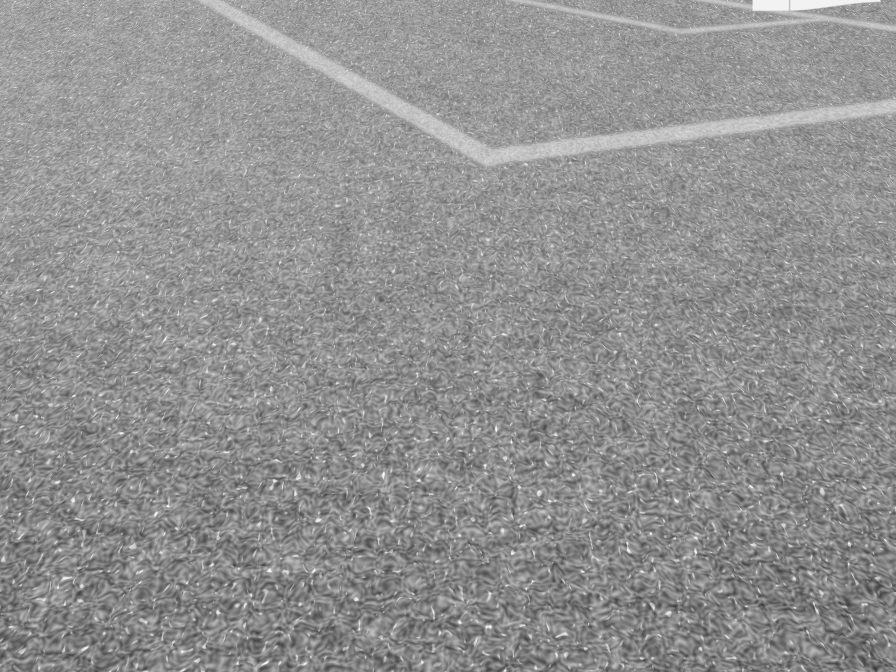
Write a Shadertoy shader that draws this texture.

```glsl
#define HORIZON 1.6
#define GRAIN_DENSITY 240.0
#define GRAIN_CONTRAST 0.25
#define CLUMP_CONTRAST 0.11
#define FLECK_GAIN 0.30
#define PAINT_GREY 0.78
#define EDGE_WEAR 0.005
#define TURF_FAR 0.595
#define TURF_NEAR 0.515

vec2 hashGradient(vec2 cell) {
    vec3 q = fract(vec3(cell.xyx) * vec3(0.1031, 0.1030, 0.0973));
    q += dot(q, q.yzx + 33.33);
    float angle = 6.2832 * fract((q.x + q.y) * q.z);
    return vec2(cos(angle), sin(angle));
}

float gradientNoise(vec2 p) {
    vec2 cell = floor(p), f = fract(p);
    vec2 w = f * f * f * (f * (f * 6.0 - 15.0) + 10.0);
    float a = dot(hashGradient(cell), f);
    float b = dot(hashGradient(cell + vec2(1, 0)), f - vec2(1, 0));
    float c = dot(hashGradient(cell + vec2(0, 1)), f - vec2(0, 1));
    float d = dot(hashGradient(cell + vec2(1, 1)), f - vec2(1, 1));
    return mix(mix(a, b, w.x), mix(c, d, w.x), w.y);
}

// Signed distance to a stripe whose half width changes from wa to wb
float stripe(vec2 p, vec2 a, vec2 b, float wa, float wb) {
    vec2 ab = b - a;
    float t = clamp(dot(p - a, ab) / dot(ab, ab), 0.0, 1.0);
    return length(p - a - ab * t) - mix(wa, wb, t);
}

float coverage(float d, float soft) {
    return 1.0 - smoothstep(-soft, soft, d);
}

void mainImage(out vec4 fragColor, in vec2 fragCoord) {
    vec2 p = fragCoord / iResolution.y;
    float pixel = 1.0 / iResolution.y;

    // Ground coordinates: the grain shrinks toward the horizon
    float nearness = HORIZON - p.y;
    vec2 ground = vec2((p.x - 0.667) / nearness, -log(nearness)) + 4.0;
    vec2 blades = ground * GRAIN_DENSITY;

    // Bend the lattice so that the blades do not line up in rows
    vec2 sway = vec2(gradientNoise(blades * 0.23), gradientNoise(blades * 0.23 + 51.7));
    blades += 1.6 * sway;
    float fine = gradientNoise(blades * vec2(0.85, 1.05));
    float tuft = gradientNoise(blades * vec2(0.38, 0.62) + 71.3);
    float clump = gradientNoise(blades * vec2(0.09, 0.22) + 19.7);
    float patches = gradientNoise(ground * vec2(5.0, 9.0));
    float fleck = gradientNoise(blades * vec2(0.75, 0.6) + 143.1);

    // Turf tone, with stronger contrast close to the viewer
    float closeness = 1.0 - smoothstep(0.0, 1.0, p.y);
    float contrast = mix(0.55, 1.08, closeness);
    float turf = mix(TURF_FAR, TURF_NEAR, closeness);
    vec2 fromSheen = p - vec2(0.1, 0.85);
    turf += 0.03 * exp(-4.0 * dot(fromSheen, fromSheen));
    vec2 fromCentre = p - vec2(0.667, 0.5);
    turf -= 0.05 * dot(fromCentre, fromCentre) * closeness;
    float grain = GRAIN_CONTRAST * (fine + 0.75 * tuft) + CLUMP_CONTRAST * clump;
    float grey = turf + contrast * grain + 0.03 * patches;
    grey += FLECK_GAIN * contrast * smoothstep(0.27, 0.55, fleck);

    // Large painted corner
    float wear = EDGE_WEAR * (fine + tuft);
    vec2 corner = vec2(0.727, 0.766);
    float box = stripe(p, vec2(0.264, 1.026), corner, 0.008, 0.0135);
    box = min(box, stripe(p, corner, vec2(1.36, 0.846), 0.0115, 0.0095));
    float paint = 0.95 * coverage(box + wear, 0.001 + pixel);

    // Smaller distant lines
    vec2 bend = vec2(1.014, 0.953);
    float distant = stripe(p, vec2(0.74, 1.006), bend, 0.003, 0.0035);
    distant = min(distant, stripe(p, bend, vec2(1.23, 0.972), 0.0035, 0.003));
    distant = min(distant, stripe(p, vec2(1.03, 1.003), vec2(1.36, 0.953), 0.003, 0.004));
    paint = max(paint, 0.9 * coverage(distant + 0.4 * wear, 0.001 + pixel));
    grey = mix(grey, PAINT_GREY + 0.6 * contrast * grain, paint);

    // Bright block at the upper edge, tapering to the right
    float base = mix(0.984, 0.997, smoothstep(1.17, 1.31, p.x));
    float block = max(base - p.y, max(1.12 - p.x, p.x - 1.31));
    float shade = 0.95 - 0.2 * coverage(abs(p.x - 1.175) - 0.001, pixel);
    grey = mix(grey, shade, coverage(block, pixel));

    fragColor = vec4(vec3(clamp(grey, 0.0, 1.0)), 1.0);
}
```
